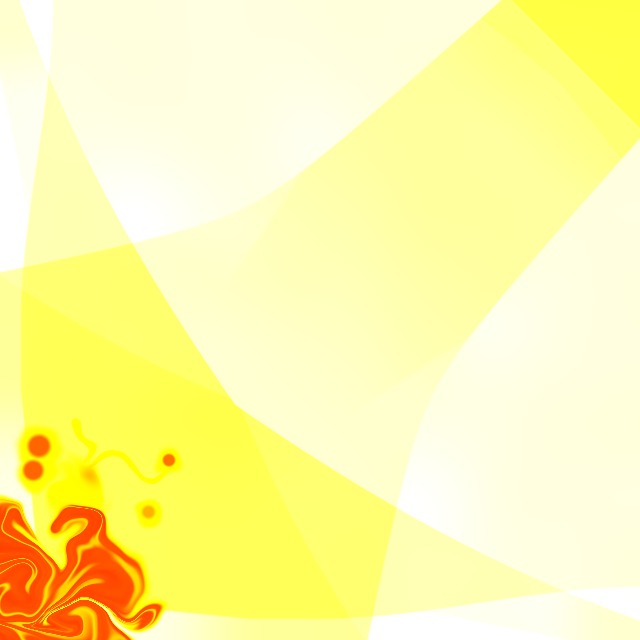
This background is drawn by a three.js fragment shader. Its source:

```glsl
// Pale yellow shock fronts crossing a square, with a swirling red-hot jet in the lower left corner.
varying vec2 vUv;

float hash(vec2 p) {
  vec3 q = fract(vec3(p.xyx) * 0.1031);
  q += dot(q, q.yzx + 33.33);
  return fract((q.x + q.y) * q.z);
}

float noise(vec2 p) {
  vec2 i = floor(p), f = fract(p);
  f = f * f * (3.0 - 2.0 * f);
  return mix(mix(hash(i), hash(i + vec2(1, 0)), f.x),
             mix(hash(i + vec2(0, 1)), hash(i + 1.0), f.x), f.y);
}

float past(float d) { return smoothstep(-0.002, 0.002, d); }

float blob(vec2 p, vec2 center, float radius) {
  vec2 d = (p - center) / radius;
  return exp(-dot(d, d));
}

// Winds the plane around an eddy
vec2 swirl(vec2 p, vec2 center, float radius, float turn) {
  float angle = turn * blob(p, center, radius);
  float c = cos(angle), s = sin(angle);
  return center + mat2(c, s, -s, c) * (p - center);
}

// Lightness of the smooth gas, mirrored about the rising diagonal
float shockField(vec2 p) {
  float a = min(p.x, p.y), b = max(p.x, p.y);
  float s = a + b, d = b - a;

  // Curved fronts
  float bow = past(s - (0.735 + d * (0.18 + d * (0.08 + 0.05 * d))));
  float u = a - 0.4;
  float upper = past(b - (0.57 + 0.2 * a + 0.35 * (u + sqrt(u * u + 0.01))));
  float wall = past(a - 0.033 - 0.05 * smoothstep(0.5, 1.0, b) - 0.1 * max(0.39 - b, 0.0));
  float inner = past(b - (0.57 - 0.66 * a + 0.35 * a * a));

  // Central band and hot far corner
  float band = mix(0.82, 0.62, smoothstep(0.72, 1.45, s));
  float side = smoothstep(-0.012, 0.012, b - 0.648 - 1.48 * (a - 0.417));
  band += 0.06 * side * smoothstep(0.85, 1.05, s);
  band -= 0.10 * smoothstep(1.55, 1.75, s);
  band = mix(band, 0.45, past(s - 1.745 + 0.1 * d));
  band = mix(band, 0.27, past(s - 1.80));

  // Bright wings beyond the band
  float wing = 0.87 + 0.13 * blob(vec2(a, b), vec2(0.2, 0.64), 0.12);
  wing += 0.06 * blob(vec2(a, b), vec2(0.49, 0.77), 0.09);
  wing = mix(1.0, wing, wall);

  // Thin strip along the walls
  float stripTop = mix(1.0, 0.94, past(a - 0.2 * (0.89 - b)));
  stripTop -= 0.13 * smoothstep(0.84, 0.96, b);
  float stripLow = mix(0.88, 0.6, smoothstep(0.24, 0.42, b));
  stripLow += 0.06 * inner;

  // Dense gas behind the bow
  float dense = mix(0.34, 0.44, inner);
  dense -= 0.05 * blob(vec2(a, b), vec2(0.34, 0.36), 0.12);
  float behind = mix(mix(stripLow, stripTop, upper), mix(dense, 0.7, upper), wall);
  float field = mix(behind, mix(band, wing, upper), bow);
  return field + 0.03 * (noise(p * 9.0) - 0.5);
}

// Thin yellow wisps and ringed droplets above the jet
float addPlume(float heat, vec2 p) {
  vec2 w = p + 0.014 * (vec2(noise(p * 38.0), noise(p * 38.0 + 9.0)) - 0.5);
  float wave = (w.y - 0.269 - 0.018 * cos((w.x - 0.175) * 50.0)) / 0.006;
  float wisp = exp(-wave * wave) * smoothstep(0.11, 0.14, p.x) * smoothstep(0.28, 0.265, p.x);
  float bend = (w.x - 0.131 + 0.013 * cos((w.y - 0.345) * 70.0)) / 0.007;
  wisp = max(wisp, exp(-bend * bend) * smoothstep(0.26, 0.29, p.y) * smoothstep(0.355, 0.335, p.y));
  float cloud = blob(w * vec2(1.3, 1.0), vec2(0.16, 0.225), 0.065);
  cloud *= 0.45 + 0.75 * noise(swirl(w, vec2(0.11, 0.23), 0.06, 3.0) * 45.0);
  float halo = max(blob(w, vec2(0.061, 0.298), 0.04), blob(w, vec2(0.058, 0.264), 0.036));
  halo = max(halo, max(blob(w, vec2(0.264, 0.281), 0.022), blob(w, vec2(0.236, 0.197), 0.021)));
  float yellow = max(max(wisp, cloud), halo);
  heat = mix(heat, 0.0, smoothstep(0.25, 0.6, yellow));
  heat -= 0.6 * smoothstep(0.3, 0.65, blob(p, vec2(0.061, 0.303), 0.02));
  heat -= 0.6 * smoothstep(0.3, 0.65, blob(p, vec2(0.052, 0.265), 0.018));
  heat -= 0.55 * smoothstep(0.3, 0.65, blob(p, vec2(0.264, 0.281), 0.011));
  heat -= 0.3 * smoothstep(0.2, 0.7, blob(p, vec2(0.232, 0.2), 0.011));
  return heat - 0.25 * blob(w, vec2(0.143, 0.255), 0.014);
}

// Turbulent core wound up by eddies
float addJet(float heat, vec2 p) {
  vec2 w = p + 0.03 * (vec2(noise(p * 26.0), noise(p * 26.0 + 17.0)) - 0.5);
  w = swirl(w, vec2(0.034, 0.075), 0.045, 4.5);
  w = swirl(w, vec2(0.120, 0.036), 0.035, -4.5);
  w = swirl(w, vec2(0.176, 0.073), 0.045, 4.0);
  w = swirl(w, vec2(0.098, 0.177), 0.038, -5.0);
  w = swirl(w, vec2(0.232, 0.036), 0.032, 4.0);
  w = swirl(w, vec2(0.026, 0.193), 0.026, 4.0);
  float reach = length(w * vec2(0.87, 1.0));
  float streak = abs(noise(w * 27.0 + 4.0) - 0.5);
  float core = mix(-0.16, -0.7, smoothstep(0.01, 0.13, streak));
  core += 0.1 * (noise(w * 60.0) - 0.5);
  heat = mix(heat, -0.03, smoothstep(0.225, 0.208, reach));
  return mix(heat, core, smoothstep(0.208, 0.197, reach));
}

void main() {
  float heat = addJet(addPlume(shockField(vUv), vUv), vUv);
  gl_FragColor = vec4(1.0, clamp(1.0 + heat, 0.0, 1.0), clamp(heat, 0.0, 1.0), 1.0);
}
```
